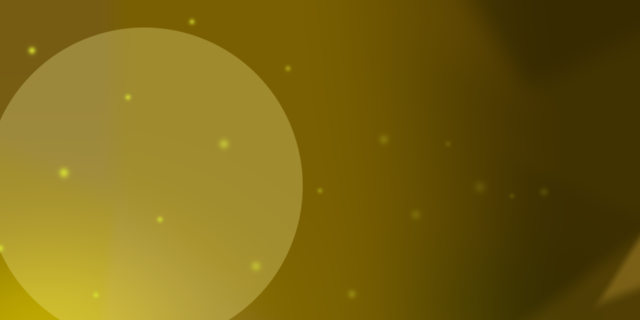
Write a WebGL 2 fragment shader that draws this background.

```glsl
#version 300 es
precision highp float;

uniform vec2 u_resolution;
out vec4 fragColor;

#define DISC_CENTER vec2(0.451, 0.419)
#define DISC_RADIUS 0.495
#define DISC_TINT vec4(1.0, 0.97, 0.64, 0.28)
#define OLIVE vec3(0.475, 0.372, 0.002)
#define UMBER vec3(0.255, 0.195, 0.002)
#define CORNER_GLOW vec3(0.27, 0.29, 0.0)
#define SPARK_COLOR vec3(0.84, 0.88, 0.2)
#define SPARK_COUNT 18

float hash(float n) {
    return fract(sin(n * 12.9898) * 43758.5453);
}

// Soft half-plane: 1 on the left of the line from a to b.
float leftOf(vec2 p, vec2 a, vec2 b, float softness) {
    vec2 dir = normalize(b - a);
    vec2 rel = p - a;
    return smoothstep(-softness, softness, dir.x * rel.y - dir.y * rel.x);
}

// Horizontal falloff with a warm glow in the lower left corner.
vec3 baseGradient(vec2 p) {
    float shade = smoothstep(0.95, 1.8, p.x + 0.1 * (p.y - 0.5));
    vec3 color = mix(OLIVE, UMBER, shade);
    vec2 fromGlow = (p - vec2(0.15, -0.05)) * vec2(2.0, 3.0);
    color += CORNER_GLOW * exp(-dot(fromGlow, fromGlow));
    vec2 fromMoss = (p - vec2(1.5, 0.04)) * vec2(3.5, 5.0);
    color += vec3(-0.045, -0.015, 0.0) * exp(-dot(fromMoss, fromMoss));
    return color;
}

// Faint translucent planes crossing the gradient.
vec3 addFacets(vec3 color, vec2 p) {
    // Upper right: a lit plane ending at a dark fold
    float fold = leftOf(p, vec2(1.64, 0.73), vec2(1.50, 0.95), 0.06);
    float ridge = leftOf(p, vec2(1.25, 0.86), vec2(1.64, 0.73), 0.12);
    color += vec3(0.035, 0.02, 0.005) * fold * ridge * smoothstep(1.1, 1.5, p.x);
    float shadow = leftOf(p, vec2(1.64, 0.72), vec2(2.0, 0.89), 0.06);
    color -= vec3(0.04, 0.03, 0.0) * (1.0 - fold) * shadow;

    // Right side: a shallow slope and the rising lower plane
    float slope = leftOf(p, vec2(2.0, 0.32), vec2(1.54, 0.52), 0.04);
    color -= vec3(0.02, 0.014, 0.0) * slope * smoothstep(1.45, 1.7, p.x);
    float rise = leftOf(p, vec2(2.0, 0.26), vec2(1.69, 0.03), 0.04);
    color += vec3(0.08, 0.06, 0.01) * rise;

    // Bright sliver at the right edge
    float sliver = leftOf(p, vec2(2.0, 0.258), vec2(1.875, 0.06), 0.015)
                 * leftOf(p, vec2(1.875, 0.055), vec2(2.0, 0.10), 0.025);
    color += vec3(0.16, 0.13, 0.07) * sliver;

    // Left side: a greyer plane above, greyer again beside the glow
    float aboveLeft = leftOf(p, vec2(0.0, 0.53), vec2(0.365, 0.375), 0.06)
                    * (1.0 - smoothstep(0.3, 0.42, p.x));
    color += vec3(-0.015, -0.01, 0.07) * aboveLeft;
    float besideGlow = leftOf(p, vec2(0.365, 0.375), vec2(0.32, 0.0), 0.025)
                     * leftOf(p, vec2(0.58, 0.20), vec2(0.365, 0.375), 0.08);
    color += vec3(0.005, 0.0, 0.07) * besideGlow;
    return color;
}

// Spread left to right; brightness fades toward the right.
vec3 addSparks(vec3 color, vec2 p) {
    for (int i = 0; i < SPARK_COUNT; i++) {
        float n = float(i);
        float height = fract(0.224 + 0.618 * n);
        height = mix(height, 0.4, smoothstep(0.9, 1.7, n * 0.1));
        vec2 center = vec2(0.1 * n, height);
        float size = mix(0.008, 0.018, pow(hash(n + 3.0), 2.0));
        float strength = mix(0.85, 0.13, smoothstep(0.1, 1.5, center.x));
        vec2 rel = (p - center) / size;
        color = mix(color, SPARK_COLOR, strength * exp(-dot(rel, rel)));
    }
    return color;
}

void main() {
    vec2 p = gl_FragCoord.xy / u_resolution.y;
    float pixel = 1.0 / u_resolution.y;

    vec3 color = addFacets(baseGradient(p), p);

    // Translucent disc
    float edge = length(p - DISC_CENTER) - DISC_RADIUS;
    float disc = 1.0 - smoothstep(-pixel, pixel, edge);
    color = mix(color, DISC_TINT.rgb, DISC_TINT.a * disc);

    color = addSparks(color, p);
    fragColor = vec4(clamp(color, 0.0, 1.0), 1.0);
}
```
